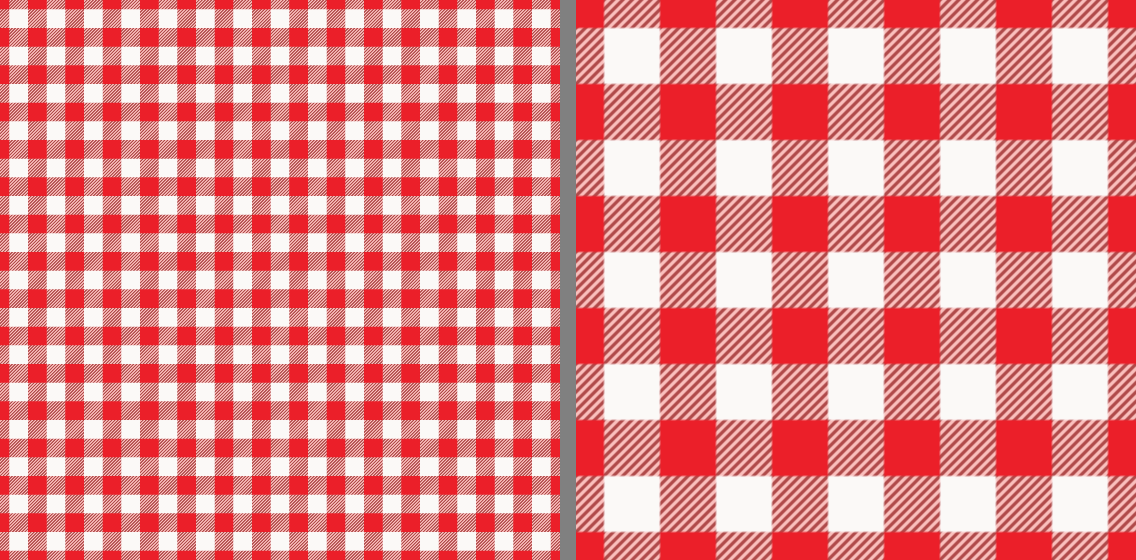
Left: the whole. Right: its middle third, enlarged.
Reproduce this pattern procedurally as a three.js fragment shader.

```glsl
// Red and white gingham: 15 by 15 repeats of crossing bands, each half a repeat wide.
// Crossings are solid red, gaps are white, and single bands carry fine diagonal twill
// drawn as a wave along x - y, with a whole number of threads so it tiles.
varying vec2 vUv;

// 1 inside the bands centred on whole numbers, 0 between them, with soft edges
vec2 bandCover(vec2 p) {
  vec2 fromCentre = abs(fract(p + 0.5) - 0.5);
  return 1.0 - smoothstep(0.236, 0.264, fromCentre);
}

// Rising diagonal threads, 12 per repeat
vec3 twillColor(vec2 p) {
  float wave = cos(6.2831853 * 12.0 * fract(p.x - p.y));
  float thread = smoothstep(-0.9, 0.9, wave);
  return mix(vec3(0.98, 0.75, 0.74), vec3(0.69, 0.29, 0.29), thread);
}

void main() {
  vec2 p = vUv * 15.0;
  vec2 band = bandCover(p);

  // Weights of the three kinds of square
  float crossing = band.x * band.y;
  float gap = (1.0 - band.x) * (1.0 - band.y);
  float single = 1.0 - crossing - gap;

  vec3 color = vec3(0.985, 0.975, 0.97) * gap
             + vec3(0.92, 0.12, 0.16) * crossing
             + twillColor(p) * single;
  gl_FragColor = vec4(color, 1.0);
}
```
